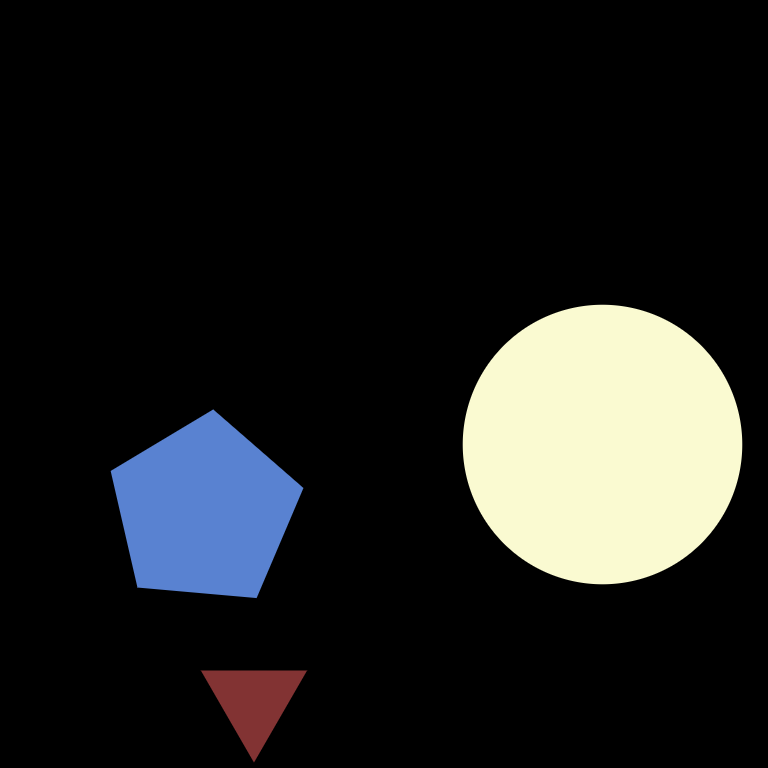
Give the GLSL for this background, as a WebGL 2 fragment shader.

```glsl
#version 300 es
precision highp float;
// Draws a cream disc, a tilted blue pentagon and a dark red triangle on black.

uniform vec2 u_resolution;
out vec4 fragColor;

const float PI = 3.14159265;
const vec3 BLACK = vec3(0.0);
const vec3 CREAM = vec3(0.98, 0.98, 0.82);
const vec3 BLUE = vec3(0.35, 0.51, 0.82);
const vec3 DARK_RED = vec3(0.51, 0.20, 0.20);

// Signed distance to a circle.
float circleDistance(vec2 p, float radius) {
    return length(p) - radius;
}

// Distance to the edge lines of a regular polygon with a corner at cornerAngle.
float polygonDistance(vec2 p, float sides, float radius, float cornerAngle) {
    float sector = 2.0 * PI / sides;
    float angle = mod(atan(p.y, p.x) - cornerAngle, sector) - 0.5 * sector;
    return length(p) * cos(angle) - radius * cos(0.5 * sector);
}

// Lays a filled shape over the colour below, with an edge one pixel wide.
vec3 paint(vec3 below, vec3 fill, float dist, float pixel) {
    return mix(below, fill, clamp(0.5 - dist / pixel, 0.0, 1.0));
}

void main() {
    float pixel = 1.0 / min(u_resolution.x, u_resolution.y);
    vec2 p = gl_FragCoord.xy * pixel;

    float disc = circleDistance(p - vec2(0.7845, 0.4212), 0.182);
    float pentagon = polygonDistance(p - vec2(0.266, 0.3349), 5.0, 0.1325, radians(84.95));
    float triangle = polygonDistance(p - vec2(0.3307, 0.087), 3.0, 0.0799, -0.5 * PI);

    vec3 color = BLACK;
    color = paint(color, CREAM, disc, pixel);
    color = paint(color, BLUE, pentagon, pixel);
    color = paint(color, DARK_RED, triangle, pixel);
    fragColor = vec4(color, 1.0);
}
```
